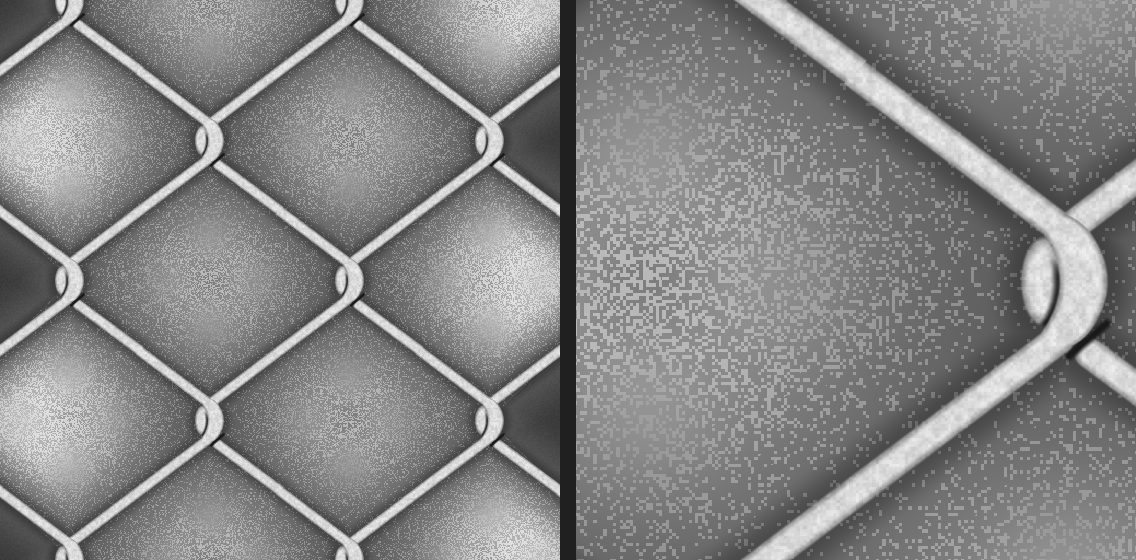
Left, the full canvas; right, a detail of the centre.
This pattern is drawn by a WebGL 1 fragment shader. Its source:

```glsl
precision highp float;
// Grey chain-link fence with hooked joints over stippled, softly lit diamonds.
uniform vec2 u_resolution;

float hash(vec2 p) {
  vec3 q = fract(vec3(p.xyx) * 0.1031);
  q += dot(q, q.yzx + 33.33);
  return fract((q.x + q.y) * q.z);
}

float valueNoise(vec2 p) {
  vec2 i = floor(p), f = fract(p);
  f = f * f * (3.0 - 2.0 * f);
  return mix(mix(hash(i), hash(i + vec2(1, 0)), f.x),
             mix(hash(i + vec2(0, 1)), hash(i + vec2(1, 1)), f.x), f.y);
}

float segment(vec2 p, vec2 a, vec2 b) {
  vec2 ab = b - a;
  return length(p - a - ab * clamp(dot(p - a, ab) / dot(ab, ab), 0.0, 1.0));
}

// Offset to the nearest point of a staggered lattice with period 0.5.
vec2 nearestSite(vec2 p) {
  vec2 a = mod(p + 0.25, 0.5) - 0.25;
  vec2 b = mod(p, 0.5) - 0.25;
  return dot(a, a) < dot(b, b) ? a : b;
}

// Wire coming from the upper left, hooking right and leaving lower left.
float frontWire(vec2 q) {
  float d = segment(q, vec2(-0.236, 0.2075), vec2(-0.006, 0.034));
  d = min(d, segment(q, vec2(-0.244, -0.2145), vec2(-0.004, -0.034))) - 0.009;
  float bend = q.x - 0.0105 + 12.0 * q.y * q.y;
  float hook = length(vec2(bend, max(abs(q.y) - 0.029, 0.0))) - 0.0142;
  return min(d, hook);
}

// Wire from the upper right whose hook shows as a lobe on the left.
float backWire(vec2 q) {
  float d = segment(q, vec2(0.245, 0.216), vec2(0.005, 0.034));
  d = min(d, segment(q, vec2(0.236, -0.2075), vec2(0.014, -0.0425))) - 0.009;
  float lobe = (length((q - vec2(-0.013, 0.0)) / vec2(0.0135, 0.026)) - 1.0) * 0.0135;
  return min(d, lobe);
}

float wireShade(float d, float grain) {
  return 0.84 - 0.28 * smoothstep(-0.0045, 0.0, d) + 0.17 * (grain - 0.4);
}

float background(vec2 uv, float wireDist, float speck) {
  vec2 local = nearestSite(uv - vec2(0.375, 0.499));
  float cellX = uv.x - local.x;
  float r = length(local);
  float glow = exp(-r * r / 0.022);
  float inside = smoothstep(0.0, 0.09, wireDist);

  // Cells centred beyond the sides stay dark and smooth.
  if (cellX < 0.0 || cellX > 1.0) return mix(0.33, 0.23, inside) + 0.03 * (speck - 0.5);

  // Four smooth petals around a coarse speckled core.
  float cosine = (local.x * local.x - local.y * local.y) / (r * r + 0.0001);
  float ring = (r - 0.085) / 0.045;
  float petal = cosine * cosine * exp(-ring * ring);
  petal *= abs(local.y) > abs(local.x) ? 1.0 : 0.6;
  float core = exp(-r * r / 0.0014);
  float side = smoothstep(0.27, 0.0, min(uv.x, 1.0 - uv.x)) * inside;

  float shade = 0.34 + 0.25 * glow + 0.05 * petal - 0.1 * core + 0.2 * side;
  float chance = 0.1 + 0.25 * inside + 0.18 * core + 0.2 * side;
  float amount = (0.17 + 0.06 * core) * (1.0 - 0.75 * petal);
  return shade + amount * step(1.0 - chance, speck);
}

void main() {
  vec2 uv = gl_FragCoord.xy / u_resolution;
  float edge = max(0.75 / u_resolution.x, 0.001);
  vec2 q = nearestSite(uv - vec2(0.125, 0.499));
  float speck = hash(floor(uv * 512.0));
  float grain = mix(valueNoise(uv * 230.0), speck, 0.4);

  float front = frontWire(q);
  float back = backWire(q);
  float wires = min(front, back);

  // Cells with a soft shadow along the wires.
  float shade = background(uv, wires, speck);
  shade *= mix(0.72, 1.0, smoothstep(0.0, 0.022, wires));

  // Rear wire, darkened where the front hook covers it.
  float rear = wireShade(back, grain);
  float under = (1.0 - smoothstep(0.001, 0.006, front)) * smoothstep(0.022, 0.002, q.y);
  rear *= 1.0 - 0.8 * under * step(abs(q.x), 0.03);
  shade = mix(rear, shade, smoothstep(-edge, edge, back));

  // Dark slit below the hook.
  float slit = segment(q, vec2(0.002, -0.044), vec2(0.024, -0.025)) - 0.002;
  shade = mix(0.1, shade, smoothstep(-0.0015, 0.0025, slit));

  // Front wire.
  shade = mix(wireShade(front, grain), shade, smoothstep(-edge, edge, front));

  gl_FragColor = vec4(vec3(clamp(shade, 0.0, 1.0)), 1.0);
}
```
